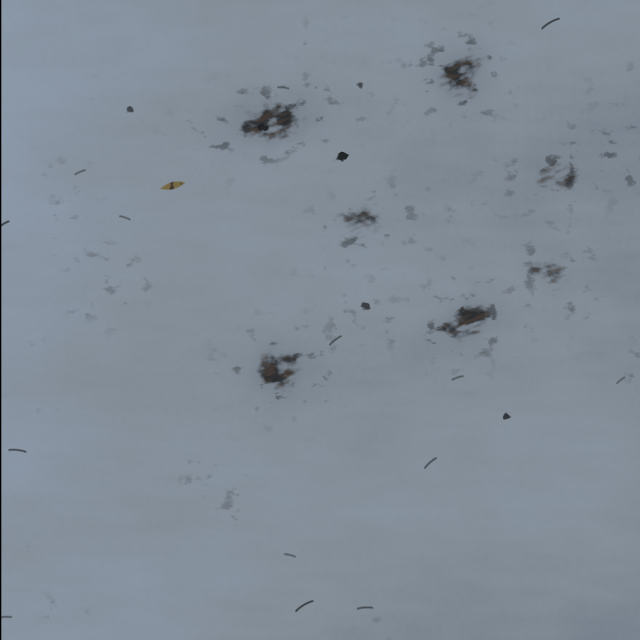
Reproduce this texture procedurally as a WebGL 2 fragment shader.

```glsl
#version 300 es
precision highp float;
// Old blue-grey snow with soft drifts, blurred patches of thawed dirt,
// and a scatter of twigs, pebbles and one dry leaf. Gradient noise shapes
// the drifts and dirt; hashed loops place the debris.
uniform vec2 u_resolution;
out vec4 fragColor;

const vec3 SNOW_LIGHT = vec3(0.54, 0.59, 0.65);
const vec3 SNOW_MID = vec3(0.51, 0.55, 0.59);
const vec3 SNOW_SHADE = vec3(0.45, 0.49, 0.54);
const vec3 DIRT = vec3(0.16, 0.17, 0.18);
const vec3 DIRT_BROWN = vec3(0.24, 0.21, 0.19);
const vec3 LEAF = vec3(0.46, 0.41, 0.27);

vec2 hash2(vec2 p) {
  vec2 q = vec2(dot(p, vec2(127.1, 311.7)), dot(p, vec2(269.5, 183.3)));
  return fract(sin(q) * 43758.5);
}

float gradientDot(vec2 cell, vec2 offset) {
  float angle = 6.2832 * hash2(cell).x;
  return dot(vec2(cos(angle), sin(angle)), offset);
}

float gradientNoise(vec2 p) {
  vec2 i = floor(p), f = fract(p);
  vec2 u = f * f * f * (f * (f * 6.0 - 15.0) + 10.0);
  vec2 e = vec2(1.0, 0.0);
  float low = mix(gradientDot(i, f), gradientDot(i + e.xy, f - e.xy), u.x);
  float high = mix(gradientDot(i + e.yx, f - e.yx), gradientDot(i + e.xx, f - e.xx), u.x);
  return mix(low, high, u.y);
}

float fbm(vec2 p) {
  float sum = 0.0, gain = 1.0;
  for (int i = 0; i < 4; i++) {
    sum += gain * gradientNoise(p);
    p = p * 2.03 + 17.3;
    gain *= 0.5;
  }
  return sum;
}

vec2 rotate(vec2 p, float angle) {
  float c = cos(angle), s = sin(angle);
  return vec2(c * p.x + s * p.y, c * p.y - s * p.x);
}

float cover(float dist, float soft) {
  return 1.0 - smoothstep(-soft, soft, dist);
}

// Snow tone: -1 is shade, 0 is mid, 1 is light
vec3 snow(vec2 p) {
  float tone = 0.22 + 0.9 * fbm(p * vec2(2.0, 3.4) + 4.7);
  tone += 0.9 * (0.45 - p.x) + 0.3 * (p.y - 0.5);
  tone += 0.22 * gradientNoise(p * vec2(13.0, 48.0)) + 0.14 * gradientNoise(p * 110.0);
  vec3 colour = mix(SNOW_MID, SNOW_LIGHT, clamp(tone, 0.0, 1.2));
  return mix(colour, SNOW_SHADE, clamp(-tone, 0.0, 1.0));
}

// Falloff around the dirt patches: x is the core, y the wide surround
vec2 dirtField(vec2 p) {
  vec2 field = vec2(0.0);
  for (int i = 0; i < 7; i++) {
    float id = float(i);
    vec2 spread = fract(vec2(0.11, 0.83) + id * vec2(0.7549, 0.5698));
    vec2 centre = vec2(0.36, 0.36) + vec2(0.58, 0.54) * spread;
    vec2 size = mix(vec2(0.03, 0.022), vec2(0.052, 0.032), hash2(vec2(id, 5.0)));
    float strength = 1.0 - 0.45 * mod(id, 2.0);
    vec2 q = rotate(p - centre, 0.7 * hash2(vec2(id, 8.0)).x - 0.25) / size;
    float d2 = dot(q, q);
    field = max(field, strength * exp(-d2 * vec2(1.0, 0.2)));
  }
  return field;
}

vec3 addDirt(vec3 colour, vec2 p) {
  vec2 warp = vec2(fbm(p * 22.0), fbm(p * 22.0 + 31.0));
  vec2 field = dirtField(p + 0.018 * warp);
  float clods = fbm(p * vec2(32.0, 46.0) + 9.0);
  float fibres = gradientNoise(rotate(p, 0.35) * vec2(38.0, 150.0));
  float core = field.x * (0.85 + 0.9 * clods + 0.55 * fibres);
  // Faint crumbs gather near the patches and in a few loose drifts
  float drift = smoothstep(0.15, 0.55, fbm(p * 4.5 + 2.0));
  float crumbs = smoothstep(0.22, 0.6, clods) * (0.75 * field.y + 0.22 * drift);
  colour = mix(colour, SNOW_SHADE * 0.85, 0.4 * field.y * field.y);
  colour = mix(colour, DIRT, clamp(crumbs, 0.0, 0.7));
  vec3 soil = mix(DIRT, DIRT_BROWN, smoothstep(-0.1, 0.4, fibres));
  return mix(colour, soil, 0.95 * smoothstep(0.2, 0.85, core));
}

float twig(vec2 p, vec2 centre, float angle, float halfLength, float soft) {
  vec2 q = rotate(p - centre, angle);
  q.y += 8.0 * q.x * q.x;
  q.x -= clamp(q.x, -halfLength, halfLength);
  return cover(length(q) - 0.0014, soft);
}

float pebble(vec2 p, vec2 centre, float radius, float soft) {
  vec2 q = (p - centre) * vec2(0.85, 1.1);
  return cover(length(q) - radius * (1.0 + 0.8 * gradientNoise(p * 130.0)), soft);
}

float leaf(vec2 p, vec2 centre, float soft) {
  vec2 q = rotate(p - centre, 0.25);
  return cover(abs(q.y) + 14.0 * q.x * q.x - 0.0055, soft);
}

void main() {
  vec2 p = gl_FragCoord.xy / u_resolution.y;
  float soft = max(1.0 / u_resolution.y, 0.0016);
  vec3 colour = addDirt(snow(p), p);

  // Scattered twigs, mostly rising to the right
  for (int i = 0; i < 14; i++) {
    vec2 a = hash2(vec2(float(i), 21.0)), b = hash2(vec2(float(i), 34.0));
    float mark = twig(p, a, mix(-0.35, 0.85, b.x), mix(0.004, 0.016, b.y), soft);
    colour = mix(colour, DIRT, mark * mix(0.35, 0.9, b.y));
  }
  // Small dark pebbles
  for (int i = 0; i < 6; i++) {
    vec2 a = hash2(vec2(float(i), 55.0)), b = hash2(vec2(float(i), 68.0));
    float mark = pebble(p, vec2(0.1, 0.2) + 0.75 * a, mix(0.004, 0.008, b.x), soft);
    colour = mix(colour, DIRT * 0.7, mark * mix(0.5, 1.0, b.y));
  }
  vec3 leafColour = mix(LEAF, DIRT_BROWN, smoothstep(0.0, 0.4, gradientNoise(p * 95.0)));
  colour = mix(colour, leafColour, leaf(p, vec2(0.27, 0.71), soft));
  // Thin dark rim on the left
  colour *= smoothstep(0.0008, 0.0032, p.x);
  fragColor = vec4(colour, 1.0);
}
```
